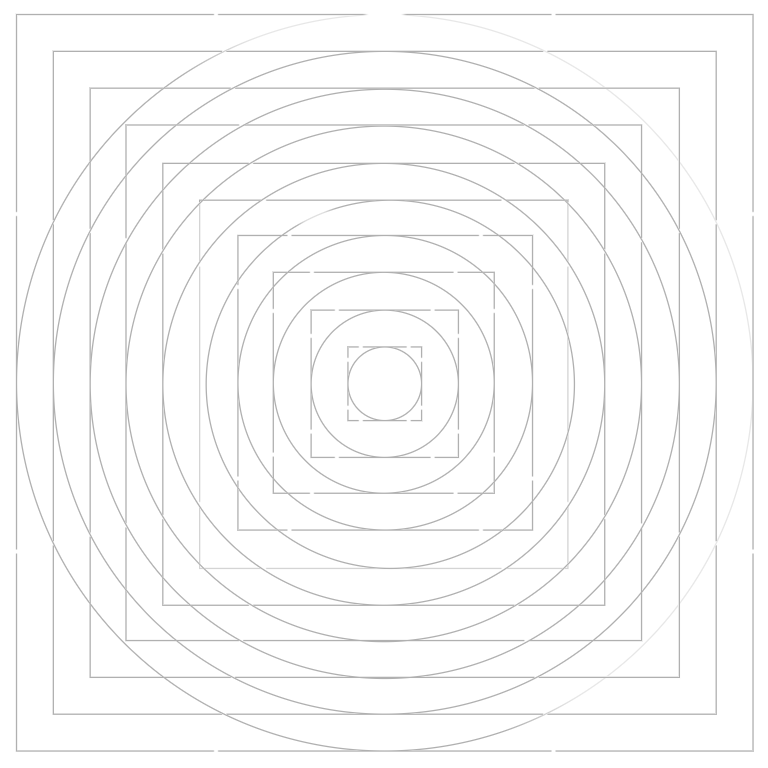
Reproduce this background procedurally as a WebGL 1 fragment shader.

```glsl
precision highp float;
// Ten nested thin grey squares, each holding its inscribed circle, on white.

uniform vec2 u_resolution;

#define STEP 0.04795        // growth of half-size per ring
#define LINE_WIDTH 0.0017
#define LINE_DARKNESS 0.31
#define GAP_HALF 0.0026     // half length of the breaks in the squares
#define CIRCLE_SHIFT 0.0085 // sideways slip of the fifth circle
#define FAINT 0.3           // strength of faded strokes

// 1.0 when ring number k lies within [lo, hi]
float inRange(float k, float lo, float hi) {
  return step(lo - 0.5, k) * step(k, hi + 0.5);
}

// Slight misregistration of each ring's centre
vec2 ringNudge(float k) {
  float x = 0.0010 - 0.0013 * (inRange(k, 3.0, 3.0) + inRange(k, 5.0, 7.0))
          + 0.0006 * inRange(k, 4.0, 4.0);
  float y = 0.0016 - 0.0013 * inRange(k, 1.0, 2.0)
          - 0.0020 * inRange(k, 5.0, 6.0);
  return vec2(x, y);
}

// Antialiased coverage of a thin line at distance d
float stroke(float d, float pixel) {
  float width = LINE_WIDTH / pixel;
  return clamp(0.5 + 0.5 * width - abs(d) / pixel, 0.0, min(width, 1.0));
}

float squareRing(vec2 q, float k, float pixel) {
  vec2 a = abs(q);
  float ink = stroke(max(a.x, a.y) - k * STEP, pixel);

  // Two breaks on every side, near the crossing with the next circle
  float along = min(a.x, a.y);
  float gapAt = STEP * min(0.65 * k, sqrt(2.0 * k + 1.0));
  ink *= smoothstep(-pixel, pixel, abs(along - gapAt) - GAP_HALF);

  // The fifth square is paler except along its top
  float pale = inRange(k, 5.0, 5.0) * step(q.y, 0.99 * k * STEP);
  return ink * mix(1.0, 0.55, pale);
}

float circleRing(vec2 q, float k, float pixel) {
  float fifth = inRange(k, 5.0, 5.0);
  q.x -= CIRCLE_SHIFT * fifth;
  q.y += 0.0014 * inRange(k, 7.0, 8.0);
  float ink = stroke(length(q) - k * STEP, pixel);

  // The outer circle fades on its upper right half
  float lit = smoothstep(-0.12, 0.15, dot(normalize(q + 1e-5), vec2(-0.9, -0.44)));
  ink *= mix(1.0, mix(FAINT, 1.0, lit), inRange(k, 10.0, 10.0));

  // The fifth circle has a worn patch at its upper left
  float worn = 1.0 - smoothstep(0.01, 0.03, length(q - vec2(-0.098, 0.219)));
  return ink * (1.0 - 0.6 * fifth * worn);
}

void main() {
  float size = min(u_resolution.x, u_resolution.y);
  float pixel = 1.0 / size;
  vec2 p = (gl_FragCoord.xy - 0.5 * u_resolution) / size;

  float ink = 0.0;
  for (int i = 1; i <= 10; i++) {
    float k = float(i);
    vec2 q = p - ringNudge(k);
    ink = max(ink, max(squareRing(q, k, pixel), circleRing(q, k, pixel)));
  }

  // Opening at the top where the outer circle touches its square
  float opening = smoothstep(0.020, 0.030, abs(p.x - 0.001));
  ink *= mix(1.0, opening, step(9.7 * STEP, p.y));

  gl_FragColor = vec4(vec3(1.0 - LINE_DARKNESS * ink), 1.0);
}
```
